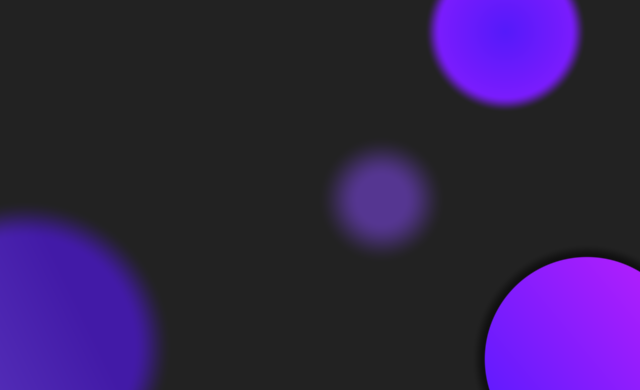
This background is drawn by a Shadertoy shader. Its source:

```glsl
const vec3 BACKDROP = vec3(0.133);

// Orbs: xy = centre, z = radius, in canvas heights
const vec3 TOP_ORB   = vec3(1.296, 0.919, 0.187);
const vec3 SMALL_ORB = vec3(0.979, 0.488, 0.111);
const vec3 LEFT_ORB  = vec3(0.064, 0.109, 0.328);
const vec3 RIGHT_ORB = vec3(1.505, 0.079, 0.262);

// Half-width of each blurred edge
const float TOP_BLUR   = 0.021;
const float SMALL_BLUR = 0.054;
const float LEFT_BLUR  = 0.050;

const vec3 TOP_CORE     = vec3(0.335, 0.100, 0.980);
const vec3 TOP_RIM      = vec3(0.490, 0.110, 0.995);
const vec3 SMALL_COLOR  = vec3(0.335, 0.212, 0.570);
const vec3 LEFT_DEEP    = vec3(0.260, 0.102, 0.655);
const vec3 LEFT_PALE    = vec3(0.322, 0.172, 0.715);
const vec3 RIGHT_BLUE   = vec3(0.385, 0.105, 0.995);
const vec3 RIGHT_VIOLET = vec3(0.680, 0.118, 0.990);

const vec2 LEFT_AXIS  = vec2(-0.90, -0.44);
const vec2 RIGHT_AXIS = vec2(0.77, 0.64);

const float SHADOW_STRENGTH = 0.55;
const float SHADOW_WIDTH    = 0.034;

float orbDistance(vec2 p, vec3 orb) {
    return length(p - orb.xy) - orb.z;
}

float softDisc(float dist, float blur) {
    return 1.0 - smoothstep(-blur, blur, dist);
}

// Linear ramp through an orb, from 0 at start to 1 at end
float axisRamp(vec2 p, vec3 orb, vec2 axis, float start, float end) {
    return clamp((dot(p - orb.xy, axis) - start) / (end - start), 0.0, 1.0);
}

void mainImage(out vec4 fragColor, in vec2 fragCoord) {
    vec2 p = fragCoord / iResolution.y;
    float pixel = 1.0 / iResolution.y;
    vec3 color = BACKDROP;

    // Upper orb with a radial gradient
    float topRadial = length(p - TOP_ORB.xy) / TOP_ORB.z;
    vec3 topColor = mix(TOP_CORE, TOP_RIM, clamp(topRadial, 0.0, 1.0));
    color = mix(color, topColor, softDisc(orbDistance(p, TOP_ORB), TOP_BLUR));

    // Small, strongly blurred orb
    color = mix(color, SMALL_COLOR, softDisc(orbDistance(p, SMALL_ORB), SMALL_BLUR));

    // Large blurred orb, paler toward the corner
    float leftRamp = axisRamp(p, LEFT_ORB, LEFT_AXIS, -0.17, 0.12);
    vec3 leftColor = mix(LEFT_DEEP, LEFT_PALE, leftRamp);
    color = mix(color, leftColor, softDisc(orbDistance(p, LEFT_ORB), LEFT_BLUR));

    // Crisp orb over its shadow
    float rightDist = orbDistance(p, RIGHT_ORB);
    float shadow = 1.0 - smoothstep(0.0, SHADOW_WIDTH, rightDist);
    color *= 1.0 - SHADOW_STRENGTH * shadow;
    float rightRamp = axisRamp(p, RIGHT_ORB, RIGHT_AXIS, -0.25, 0.25);
    vec3 rightColor = mix(RIGHT_BLUE, RIGHT_VIOLET, rightRamp);
    color = mix(color, rightColor, softDisc(rightDist, pixel));

    fragColor = vec4(color, 1.0);
}
```
